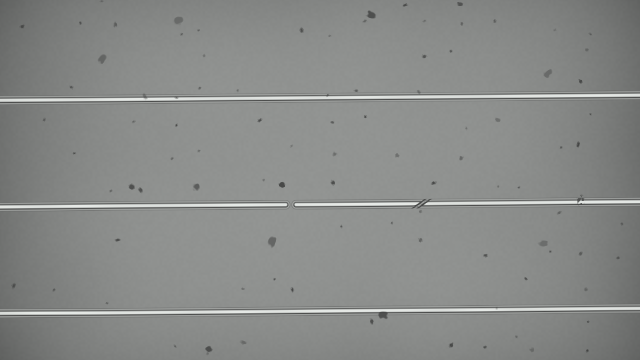
Write a WebGL 1 fragment shader that draws this texture.

```glsl
precision highp float;
// Grey microscope-like plate with three thin, nearly level bright grooves.
// Each groove is a set of bands of one distance field; the middle one is broken
// and nicked. Hashed cells scatter dark dust over a vignetted background.
uniform vec2 u_resolution;

// Grooves, in units of the canvas height
const float LINE_COUNT = 3.0;
const float FIRST_Y = 0.1290;
const float SPACING = 0.2963;
const float SLOPE = 0.0079;
const float CORE_HALF = 0.0036;
const float INNER_OFFSET = 0.0064;
const float INNER_HALF = 0.0013;
const float OUTER_OFFSET = 0.0122;
const float OUTER_HALF = 0.0009;

// Damage on the middle groove
const float DAMAGED_LINE = 1.0;
const float BREAK_X = 0.808;
const float BREAK_HALF = 0.0145;
const float CUT_X = 1.171;
const float CUT_HALF = 0.0095;
const float CUT_LEAN = 1.4;
const float SMUDGE_X = 1.613;

// Tones
const vec3 TINT = vec3(0.985, 1.0, 0.987);
const float PLATE = 0.575;
const float CORE_TONE = 0.92;
const float HALO_TONE = 0.645;
const float DARK_TONE = 0.27;
const float DUST_TONE = 0.24;
const float VIGNETTE = 0.18;

float hash(vec2 p) {
  vec3 q = fract(vec3(p.xyx) * 0.1031);
  q += dot(q, q.yzx + 33.33);
  return fract((q.x + q.y) * q.z);
}

float noise(vec2 p) {
  vec2 i = floor(p), f = fract(p);
  f = f * f * (3.0 - 2.0 * f);
  float low = mix(hash(i), hash(i + vec2(1.0, 0.0)), f.x);
  float high = mix(hash(i + vec2(0.0, 1.0)), hash(i + 1.0), f.x);
  return mix(low, high, f.y);
}

// Smooth coverage of a stripe, fading when thinner than a pixel
float band(float d, float halfWidth, float px) {
  float edge = clamp((halfWidth - abs(d)) / px + 0.5, 0.0, 1.0);
  return edge * min(1.0, 2.0 * halfWidth / px);
}

// Irregular specks, at most one per cell
float dust(vec2 p, float cell, float density, vec2 radii, float seed, float px) {
  vec2 id = floor(p / cell) + seed;
  if (hash(id) > density) return 0.0;
  vec2 center = 0.2 + 0.6 * vec2(hash(id + 11.3), hash(id + 27.9));
  vec2 q = (fract(p / cell) - center) * cell;
  float size = hash(id + 5.7);
  float radius = mix(radii.x, radii.y, size * size);
  float angle = 6.283 * hash(id + 41.1);
  q = mat2(cos(angle), sin(angle), -sin(angle), cos(angle)) * q;
  q.x *= mix(0.6, 1.0, hash(id + 63.2));
  float ragged = radius * (0.65 + 0.7 * noise(q / radius * 1.3 + id * 7.0));
  float strength = mix(0.4, 1.0, hash(id + 8.4));
  return strength * (1.0 - smoothstep(ragged - px, ragged + px, length(q)));
}

void main() {
  float px = 1.0 / u_resolution.y;
  vec2 p = gl_FragCoord.xy * px;
  vec2 q = 2.0 * gl_FragCoord.xy / u_resolution - 1.0;

  // Plate: vignette, soft stains and fine grain
  vec2 q4 = q * q * q * q;
  float tone = PLATE - VIGNETTE * (0.75 * q4.x + 0.3 * q4.y);
  tone += 0.014 * (noise(p * 5.0) - 0.5) + 0.012 * (noise(p * 150.0) - 0.5);

  // Offset from the nearest groove
  float index = clamp(floor((p.y - FIRST_Y - SLOPE * p.x) / SPACING + 0.5), 0.0, LINE_COUNT - 1.0);
  float y = p.y - FIRST_Y - SLOPE * p.x - index * SPACING;
  y += 0.0012 * (noise(vec2(p.x * 3.0, index * 9.0)) - 0.5);

  // Breaks close the bands into rounded or slanted ends
  bool damaged = abs(index - DAMAGED_LINE) < 0.5;
  float across = (p.x - CUT_X - CUT_LEAN * y) / length(vec2(1.0, CUT_LEAN));
  float gap = max(BREAK_HALF - abs(p.x - BREAK_X), CUT_HALF - abs(across));
  float d = length(vec2(damaged ? max(gap, 0.0) : 0.0, y));

  // Bands from the outside in, uneven along the groove
  float wear = noise(vec2(p.x * 9.0, index * 17.0));
  float lower = y < 0.0 ? 1.0 : 0.75;
  tone = mix(tone, HALO_TONE, 0.75 * band(d, OUTER_OFFSET, px));
  tone = mix(tone, DARK_TONE, (0.4 + 0.35 * wear) * band(d - OUTER_OFFSET, OUTER_HALF, px));
  tone = mix(tone, DARK_TONE, lower * band(d - INNER_OFFSET, INNER_HALF, px));
  tone = mix(tone, CORE_TONE, (0.82 + 0.18 * wear) * band(d, CORE_HALF, px));

  // Twin strokes of the slanted cut, and a mottled smudge
  if (damaged) {
    float reach = 1.0 - smoothstep(0.011, 0.015, abs(y));
    tone = mix(tone, DARK_TONE, 0.9 * reach * band(abs(across) - 0.0042, 0.0018, px));
    float patchFade = 1.0 - smoothstep(0.006, 0.014, length(vec2(p.x - SMUDGE_X, 0.7 * (y - 0.005))));
    tone = mix(tone, DARK_TONE, 0.8 * patchFade * smoothstep(0.45, 0.7, noise(p * 210.0)));
  }

  // Dust: many fine specks and a few coarse ones
  float specks = dust(p, 0.088, 0.36, vec2(0.0022, 0.0055), 3.0, px);
  specks = max(specks, dust(p + 0.03, 0.23, 0.3, vec2(0.005, 0.0105), 71.0, px));
  tone = mix(tone, DUST_TONE, 0.9 * specks);

  gl_FragColor = vec4(tone * TINT, 1.0);
}
```
